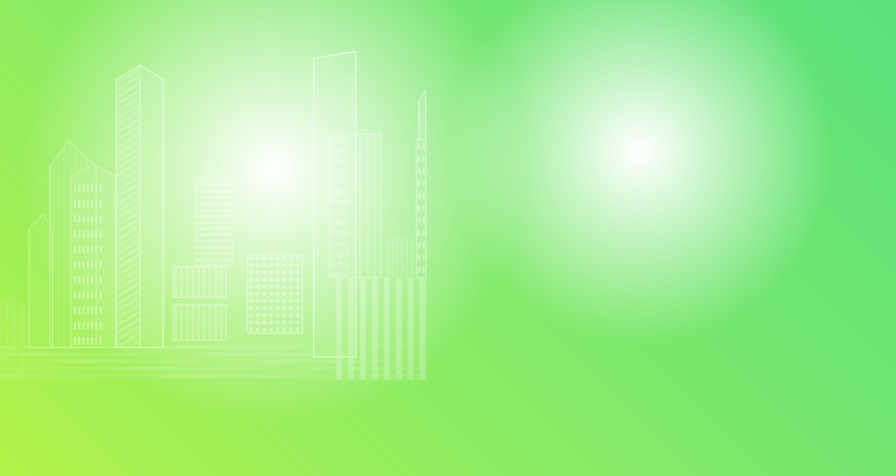
This background is drawn by a WebGL 1 fragment shader. Its source:

```glsl
precision highp float;
// Green diagonal gradient with two white glows and a faint outlined city skyline.
uniform vec2 u_resolution;

#define LEFT_GLOW vec3(57.6, 64.5, 53.0)
#define RIGHT_GLOW vec3(134.3, 68.1, 40.5)
#define LIME vec3(0.70, 0.95, 0.29)
#define LEAF vec3(0.57, 0.925, 0.38)
#define GREEN vec3(0.45, 0.90, 0.44)
#define MINT vec3(0.36, 0.88, 0.49)
#define LINE_WIDTH 0.12
#define VEIL 0.04
#define SKYLINE_RIGHT 89.5
#define SKYLINE_BASE 20.3

// One canvas height is 100 units; this is the size of one pixel in them.
float pixelSize() { return 100.0 / u_resolution.y; }

// Soft coverage of the region where the signed distance is negative.
float inside(float d) { return clamp(0.5 - d / pixelSize(), 0.0, 1.0); }

float stroke(float d) {
  return 1.0 - smoothstep(0.0, LINE_WIDTH + pixelSize(), abs(d));
}

// Repeating bars, half on and half off; a period of zero means solid.
float bars(float x, float period) {
  if (period <= 0.0) return 1.0;
  return inside((abs(fract(x / period) - 0.5) - 0.25) * period);
}

// White radial falloff; glow holds centre and radius.
float glowAlpha(vec2 p, vec3 glow) {
  return clamp(1.0 - distance(p, glow.xy) / glow.z, 0.0, 1.0);
}

// box: left, base, right, shoulder height. roof: rise and apex position.
// grid: column and floor periods. ink: outline and pattern strength.
float tower(vec2 p, vec4 box, vec2 roof, vec2 grid, vec2 ink) {
  float u = (p.x - box.x) / (box.z - box.x);
  float tent = min(u / roof.y, (1.0 - u) / max(1.0 - roof.y, 0.001));
  float top = box.w + roof.x * clamp(tent, 0.0, 1.0);
  float d = max(max(box.x - p.x, p.x - box.z), max(box.y - p.y, p.y - top));
  float pattern = bars(p.x - box.x, grid.x) * bars(top - p.y, grid.y);
  return max(ink.x * stroke(d), inside(d) * (VEIL + ink.y * pattern));
}

float skyline(vec2 p) {
  float a = 0.0;
  // Left cluster
  a = max(a, tower(p, vec4(-1.0, 20.3, 5.0, 36.0), vec2(1.5, 0.7), vec2(1.6, 0.0), vec2(0.10, 0.05)));
  a = max(a, tower(p, vec4(6.1, 27.0, 11.0, 52.0), vec2(3.0, 0.6), vec2(0.0), vec2(0.30, 0.0)));
  a = max(a, tower(p, vec4(10.5, 27.0, 20.2, 65.0), vec2(5.5, 0.4), vec2(1.2, 0.0), vec2(0.33, 0.06)));
  a = max(a, tower(p, vec4(15.0, 27.0, 24.2, 63.0), vec2(2.5, 0.5), vec2(0.0), vec2(0.30, 0.06)));
  a = max(a, tower(p, vec4(15.3, 27.0, 21.5, 62.0), vec2(0.0, 0.5), vec2(0.9, 3.2), vec2(0.0, 0.38)));
  // Tall tower with a lit left face
  a = max(a, tower(p, vec4(24.5, 27.0, 34.3, 83.3), vec2(3.0, 0.5), vec2(0.0), vec2(0.50, 0.04)));
  a = max(a, tower(p, vec4(24.5, 27.0, 29.4, 83.3), vec2(3.0, 1.0), vec2(0.0, 1.5), vec2(0.40, 0.20)));
  // Centre blocks, nearly lost in the glow
  a = max(a, tower(p, vec4(41.0, 44.0, 49.0, 63.0), vec2(0.0, 0.5), vec2(0.0, 1.3), vec2(0.15, 0.20)));
  a = max(a, tower(p, vec4(36.3, 37.5, 47.5, 44.0), vec2(0.0, 0.5), vec2(1.2, 0.0), vec2(0.35, 0.22)));
  a = max(a, tower(p, vec4(36.3, 28.5, 47.5, 36.0), vec2(0.0, 0.5), vec2(1.2, 0.0), vec2(0.30, 0.20)));
  a = max(a, tower(p, vec4(52.0, 30.0, 63.5, 46.5), vec2(0.0, 0.5), vec2(1.4, 1.5), vec2(0.35, 0.35)));
  // Right cluster
  a = max(a, tower(p, vec4(65.9, 25.0, 74.7, 87.7), vec2(1.5, 1.0), vec2(0.0), vec2(0.52, 0.03)));
  a = max(a, tower(p, vec4(72.0, 71.8, 74.3, 84.0), vec2(0.0, 0.5), vec2(0.8, 0.0), vec2(0.20, 0.12)));
  a = max(a, tower(p, vec4(69.0, 41.7, 80.0, 71.8), vec2(0.0, 0.5), vec2(1.5, 0.0), vec2(0.35, 0.14)));
  a = max(a, tower(p, vec4(69.0, 41.7, 73.5, 71.8), vec2(0.0, 0.5), vec2(0.0, 2.2), vec2(0.10, 0.20)));
  a = max(a, tower(p, vec4(81.0, 41.7, 87.0, 50.0), vec2(0.0, 0.5), vec2(1.0, 0.0), vec2(0.0, 0.12)));
  // Slim spire and striped hall
  a = max(a, tower(p, vec4(88.0, 70.6, 89.4, 79.0), vec2(2.0, 1.0), vec2(0.0), vec2(0.50, 0.10)));
  a = max(a, tower(p, vec4(87.5, 41.7, 89.5, 70.6), vec2(0.0, 0.5), vec2(1.0, 2.6), vec2(0.35, 0.35)));
  a = max(a, tower(p, vec4(70.0, 20.3, 89.5, 41.7), vec2(0.0, 0.5), vec2(2.5, 0.0), vec2(0.12, 0.24)));
  // Street level: thin bands with drifting strength
  float street = inside(max(abs(p.y - 24.0) - 3.7, p.x - SKYLINE_RIGHT));
  float drift = 0.5 + 0.3 * sin(p.x * 0.13 + p.y) + 0.2 * sin(p.x * 0.31 - p.y * 2.0);
  a = max(a, street * (VEIL + 0.14 * drift * bars(p.y - SKYLINE_BASE, 1.5)));
  return a;
}

void main() {
  vec2 p = gl_FragCoord.xy * pixelSize();
  float width = u_resolution.x * pixelSize();

  // Diagonal ground gradient
  float t = 3.0 * (p.x + p.y) / (width + 100.0);
  vec3 color = mix(LIME, LEAF, clamp(t, 0.0, 1.0));
  color = mix(color, GREEN, clamp(t - 1.0, 0.0, 1.0));
  color = mix(color, MINT, clamp(t - 2.0, 0.0, 1.0));

  // Glows, then the skyline over them
  color = mix(color, vec3(1.0), glowAlpha(p, LEFT_GLOW));
  color = mix(color, vec3(1.0), glowAlpha(p, RIGHT_GLOW));
  color = mix(color, vec3(1.0), skyline(p));
  gl_FragColor = vec4(color, 1.0);
}
```
